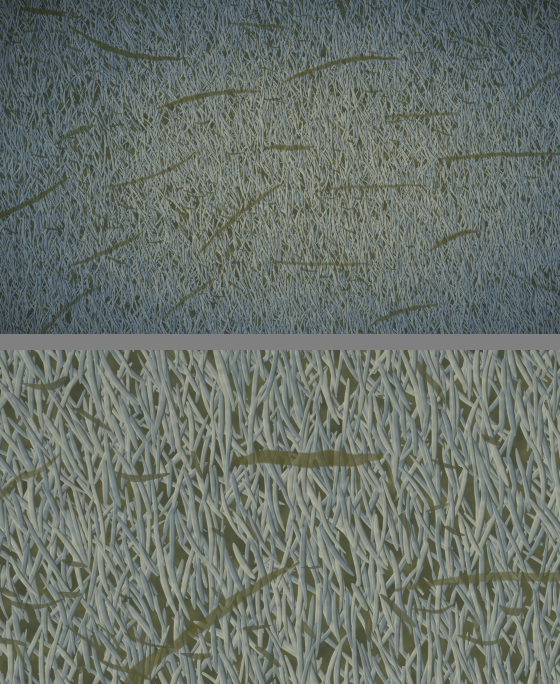
Top, the full canvas; bottom, a detail of the centre.
Give the GLSL for this texture, as a Shadertoy shader.

```glsl
// Matted blue-grey fibre sheet with olive gaps, short nicks and long curved scratches.

float hash(vec2 p) {
    return fract(sin(dot(p, vec2(127.1, 311.7))) * 43758.5453);
}

float noise(vec2 p) {
    vec2 i = floor(p), f = fract(p);
    f = f * f * (3.0 - 2.0 * f);
    return mix(mix(hash(i), hash(i + vec2(1, 0)), f.x),
               mix(hash(i + vec2(0, 1)), hash(i + vec2(1, 1)), f.x), f.y);
}

float fbm(vec2 p) {
    return 0.55 * noise(p) + 0.3 * noise(p * 2.1 + 7.0) + 0.15 * noise(p * 4.3 + 19.0);
}

vec2 rotate(vec2 p, float a) {
    float c = cos(a), s = sin(a);
    return vec2(c * p.x - s * p.y, s * p.x + c * p.y);
}

// Tapered bent stroke along y: x is its coverage, y the position across it (-1 to 1)
vec2 stroke(vec2 d, float halfLength, float radius, float bend, float px) {
    d.x += bend * (d.y * d.y - 0.3 * halfLength * halfLength);
    float t = d.y / halfLength;
    float r = radius * sqrt(max(1.0 - t * t, 0.0));
    float cover = smoothstep(px, -px, abs(d.x) - r) * step(abs(t), 1.0);
    return vec2(cover, clamp(d.x / radius, -1.0, 1.0));
}

// One layer of fibres leaning by a common angle, lit from the left
vec3 addFibres(vec3 col, vec2 p, float seed, float lean, float bare, float px) {
    vec2 cell = vec2(0.0115, 0.052);
    vec2 q = rotate(p, lean) + seed * vec2(0.137, 0.219);
    vec2 home = floor(q / cell);
    for (int x = -2; x <= 2; x++)
    for (int y = -1; y <= 1; y++) {
        vec2 id = home + vec2(x, y);
        vec2 key = id + seed * 37.0;
        float a = hash(key), b = hash(key + 11.3), c = hash(key + 23.9), e = hash(key + 41.7);
        vec2 centre = (id + 0.5 + 0.9 * (vec2(a, b) - 0.5)) * cell;
        float tilt = 0.7 * (c - 0.5) + 0.4 * (noise(centre * 3.0) - 0.5);
        vec2 s = stroke(rotate(q - centre, tilt), mix(0.015, 0.04, e),
                        mix(0.0019, 0.0038, b), 12.0 * (a - 0.5), px);
        float present = step(bare, fract(a * 7.0 + e * 3.0));
        vec3 body = mix(vec3(0.39, 0.45, 0.49), vec3(0.53, 0.56, 0.54), fract(b * 5.0 + c));
        vec3 shade = mix(body, vec3(0.25, 0.28, 0.27), smoothstep(0.0, 1.1, s.y));
        shade = mix(shade, vec3(0.66, 0.65, 0.59), 0.6 * smoothstep(-0.2, -0.9, s.y));
        col = mix(col, shade, s.x * present);
    }
    return col;
}

// Short olive nicks, mostly running down to the right, crowded where the sheet is worn
float nicks(vec2 p, float wear, float px) {
    float cover = 0.0;
    vec2 home = floor(p / 0.032);
    for (int x = -1; x <= 1; x++)
    for (int y = -1; y <= 1; y++) {
        vec2 id = home + vec2(x, y);
        float a = hash(id + 3.1), b = hash(id + 57.7), c = hash(id + 91.3);
        vec2 centre = (id + vec2(a, b)) * 0.032;
        float angle = -0.85 + 1.7 * (c - 0.5);
        vec2 s = stroke(rotate(p - centre, angle), mix(0.01, 0.03, b),
                        mix(0.0016, 0.0036, a), 16.0 * (c - 0.5), px);
        cover = max(cover, s.x * step(fract(a * 9.0 + c), wear));
    }
    return cover;
}

// Long arcs: shallow over most of the sheet, rising steeply at the lower left
float scratches(vec2 p, float aspect, float px) {
    float cover = 0.0;
    for (int i = 0; i < 22; i++) {
        float n = float(i);
        float a = hash(vec2(n, 4.7)), b = hash(vec2(n, 17.3)), c = hash(vec2(n, 31.9));
        vec2 centre = vec2(fract(n * 0.618 + 0.1) * aspect, (n + 0.2 + 0.6 * a) / 22.0);
        float corner = step(centre.x, 0.45 * aspect) * step(centre.y, 0.5);
        float angle = mix(1.57 + 0.9 * (b - 0.5), 0.6 + 0.8 * b, corner);
        vec2 s = stroke(rotate(p - centre, angle), mix(0.06, 0.2, a),
                        mix(0.003, 0.0085, c), 3.6 * (b - 0.5), px * 1.5);
        cover = max(cover, s.x * mix(0.6, 1.0, c));
    }
    return cover;
}

void mainImage(out vec4 fragColor, in vec2 fragCoord) {
    float px = 0.8 / iResolution.y;
    float aspect = iResolution.x / iResolution.y;
    vec2 p = fragCoord / iResolution.y;
    vec2 uv = fragCoord / iResolution.xy;

    // Wear grows towards the upper left
    float wear = fbm(p * 6.0) - 0.3 + 0.25 * (uv.y - uv.x);
    wear = clamp(wear, 0.03, 0.6);

    // Olive ground under stacked fibres, the upper layers steeper
    vec3 olive = mix(vec3(0.24, 0.26, 0.21), vec3(0.34, 0.35, 0.25), noise(p * 60.0));
    vec3 col = olive;
    for (int i = 0; i < 5; i++) {
        float n = float(i);
        float side = mod(n, 2.0) * 2.0 - 1.0;
        float lean = side * (0.6 - 0.12 * n) - 0.06;
        col = addFibres(col, p, n + 1.0, lean, 0.15 + 0.45 * wear, px);
    }

    // Nicks and ragged scratches expose the ground
    vec2 ragged = p + 0.007 * (vec2(noise(p * 45.0), noise(p * 45.0 + 9.0)) - 0.5);
    col = mix(col, olive, 0.75 * nicks(ragged, wear, px));
    float grain = 0.65 + 0.35 * noise(p * vec2(160.0, 70.0));
    col = mix(col, vec3(0.30, 0.30, 0.18), scratches(ragged, aspect, px) * grain);

    // Warm bright middle, cool dim corners
    vec2 q = uv - vec2(0.54, 0.46);
    float edge = dot(q, q);
    col *= 1.10 - 0.9 * edge;
    col *= mix(vec3(1.03, 1.01, 0.95), vec3(0.91, 0.99, 1.07), smoothstep(0.0, 0.3, edge));
    col *= 0.94 + 0.12 * noise(p * 220.0);

    fragColor = vec4(col, 1.0);
}
```
